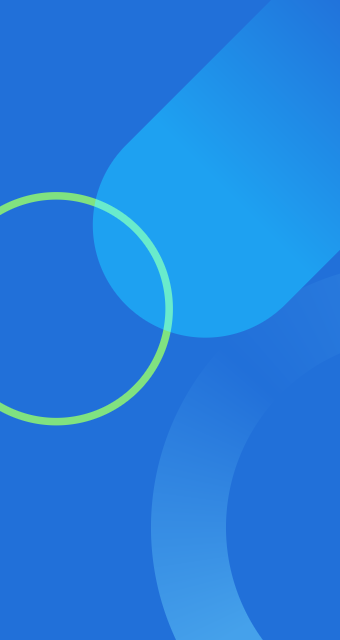
Write a Shadertoy shader that draws this background.

```glsl
// Antialiased coverage of a signed distance
float cover(float dist) {
    return clamp(0.5 - dist * iResolution.y, 0.0, 1.0);
}

float ring(vec2 p, float radius, float halfWidth) {
    return abs(length(p) - radius) - halfWidth;
}

void mainImage(out vec4 fragColor, in vec2 fragCoord) {
    vec2 p = fragCoord / iResolution.y;
    vec3 base = vec3(0.130, 0.438, 0.851);
    vec3 color = base;

    // Wide ring with a sweep of light around its centre
    vec2 q = p - vec2(0.650, 0.1758);
    float angle = atan(q.y, -q.x);
    float sweep = angle < 0.75 ? (0.75 - angle) / 1.27 : (angle - 0.75) * 0.35;
    vec3 sweepColor = mix(base, vec3(0.27, 0.63, 0.92), clamp(sweep, 0.0, 1.0));
    color = mix(color, sweepColor, cover(ring(q, 0.3555, 0.0586)));

    // Diagonal capsule fading toward the upper right
    vec2 c = p - vec2(0.321, 0.6484);
    vec2 axis = vec2(0.70711);
    float along = dot(c, axis);
    float capsule = cover(length(c - axis * max(along, 0.0)) - 0.176);
    float fade = clamp((along - 0.06) / 0.36, 0.0, 1.0);
    color = mix(color, mix(vec3(0.118, 0.631, 0.945), base, fade), capsule);

    // Thin ring, green outside the capsule and mint inside
    vec3 ringColor = mix(vec3(0.50, 0.885, 0.50), vec3(0.41, 0.92, 0.80), capsule);
    color = mix(color, ringColor, cover(ring(p - vec2(0.0879, 0.5176), 0.1764, 0.0059)));

    fragColor = vec4(color, 1.0);
}
```
